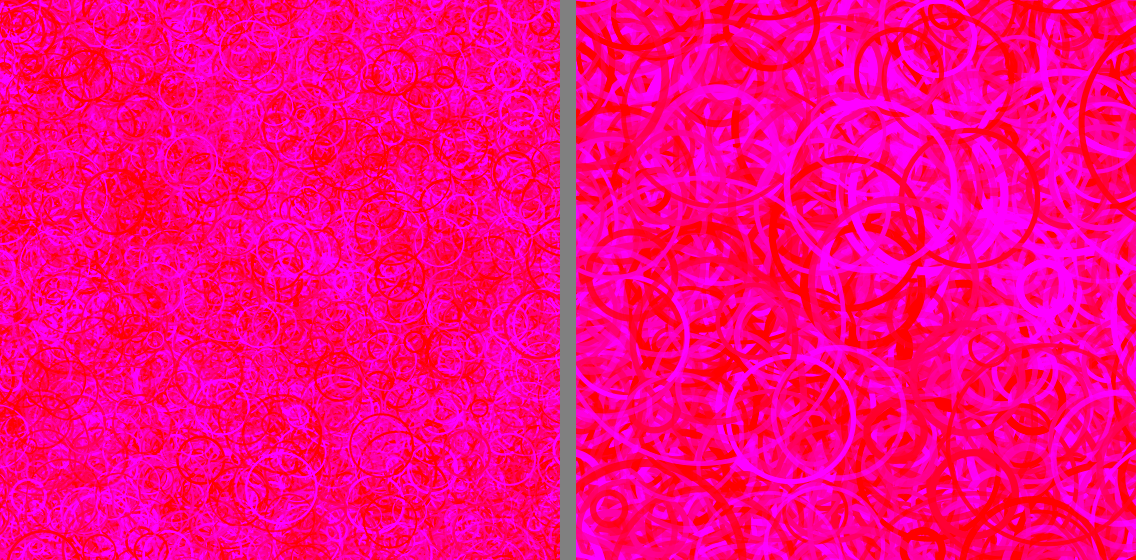
Left: the whole. Right: its middle third, enlarged.
Write a WebGL 2 fragment shader that draws this pattern.

```glsl
#version 300 es
precision highp float;
precision highp int;
// A dense tangle of thin circle outlines in pure red to magenta.
// Jittered ring grids are composited front to back, so the first layers stay
// whole while deeper ones break into crumbs over a fine gradient noise ground.

uniform vec2 u_resolution;
out vec4 outColor;

const int LAYERS = 110;
const float MIN_CELL = 0.065;
const float MAX_CELL = 0.208;
const float BLUE_SPREAD = 1.55;
const vec3 RED = vec3(1.0, 0.0, 0.0);
const vec3 MAGENTA = vec3(1.0, 0.0, 1.0);

// Four independent random values in 0..1 for a cell and a seed.
vec4 hash4(ivec2 cell, int seed) {
    uvec4 v = uvec4(ivec4(cell, seed, cell.x + 57 * seed));
    v = v * 1664525u + 1013904223u;
    v += v.yzxy * v.wxyz;
    v ^= v >> 16u;
    v += v.yzxy * v.wxyz;
    return vec4(v >> 8u) / 16777216.0;
}

float cornerSlope(ivec2 corner, vec2 offset, int seed) {
    float angle = 6.2831853 * hash4(corner, seed).x;
    return dot(vec2(cos(angle), sin(angle)), offset);
}

// Gradient noise, roughly -0.7..0.7.
float gradientNoise(vec2 p, int seed) {
    ivec2 cell = ivec2(floor(p));
    vec2 f = fract(p);
    vec2 u = f * f * f * (f * (f * 6.0 - 15.0) + 10.0);
    float low = mix(cornerSlope(cell, f, seed),
                    cornerSlope(cell + ivec2(1, 0), f - vec2(1, 0), seed), u.x);
    float high = mix(cornerSlope(cell + ivec2(0, 1), f - vec2(0, 1), seed),
                     cornerSlope(cell + ivec2(1, 1), f - vec2(1, 1), seed), u.x);
    return mix(low, high, u.y);
}

// Smoothed coverage of a circle outline.
float ringCoverage(vec2 offset, float radius, float halfWidth, float pixel) {
    float edge = halfWidth - abs(length(offset) - radius);
    return clamp(edge / pixel + 0.5, 0.0, 1.0);
}

float spreadBlue(float random) {
    return 0.5 + BLUE_SPREAD * (random - 0.5);
}

// Adds one ring grid behind what is drawn; x is blue so far, y the light left.
vec2 addRingLayer(vec2 state, vec2 p, int layer, float pixel) {
    vec4 grid = hash4(ivec2(layer, 7), 1000);
    float cellSize = mix(MIN_CELL, MAX_CELL, layer < 5 ? sqrt(grid.x) : grid.x);
    vec2 q = p / cellSize + grid.yz * 8.0;
    ivec2 base = ivec2(floor(q - 0.5));
    for (int i = 0; i < 4; i++) {
        ivec2 cell = base + ivec2(i & 1, i >> 1);
        vec4 h = hash4(cell, layer);
        vec2 extra = fract(h.xy * 64.0);
        vec2 offset = (q - vec2(cell) - h.xy) * cellSize;
        float radius = cellSize * mix(0.12, 0.46, h.z);
        float halfWidth = mix(0.0011, 0.0025, extra.x);
        float opacity = mix(0.4, 1.0, extra.y);
        float alpha = opacity * ringCoverage(offset, radius, halfWidth, pixel);
        state.x += state.y * alpha * spreadBlue(h.w);
        state.y *= 1.0 - alpha;
    }
    return state;
}

// Fine crumpled grain seen between the rings.
float groundBlue(vec2 p) {
    vec2 warp = vec2(gradientNoise(p * 45.0, 2001), gradientNoise(p * 45.0, 2002));
    return 0.5 + 1.6 * gradientNoise(p * 120.0 + warp * 3.0, 2003);
}

void main() {
    float pixel = 1.0 / min(u_resolution.x, u_resolution.y);
    vec2 p = gl_FragCoord.xy * pixel;

    vec2 state = vec2(0.0, 1.0);
    for (int layer = 0; layer < LAYERS; layer++) {
        state = addRingLayer(state, p, layer, pixel);
        if (state.y < 0.02) break;
    }

    // Ground, then broad drifts toward red or magenta.
    float blue = state.x + state.y * groundBlue(p);
    blue += 0.2 * gradientNoise(p * 5.0, 3001) + 0.15 * gradientNoise(p * 14.0, 3002);
    outColor = vec4(mix(RED, MAGENTA, clamp(blue, 0.0, 1.0)), 1.0);
}
```
